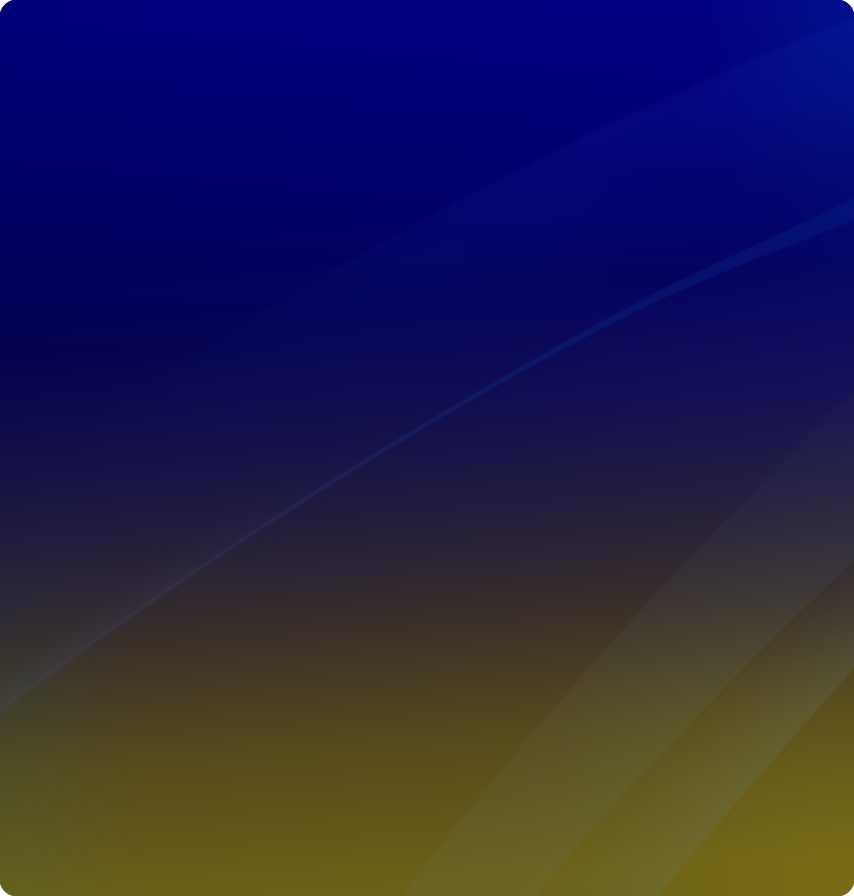
This background is drawn by a WebGL 1 fragment shader. Its source:

```glsl
precision highp float;
// Dusk gradient from olive to deep blue, crossed by thin arcs and soft light bands.

uniform vec2 u_resolution;

// Sky colours from bottom to top
const vec3 OLIVE = vec3(0.425, 0.378, 0.090);
const vec3 MOSS = vec3(0.340, 0.290, 0.110);
const vec3 UMBER = vec3(0.220, 0.180, 0.165);
const vec3 PLUM = vec3(0.140, 0.120, 0.225);
const vec3 INDIGO = vec3(0.080, 0.065, 0.275);
const vec3 MIDNIGHT = vec3(0.020, 0.012, 0.305);
const vec3 NAVY = vec3(0.008, 0.000, 0.365);
const vec3 ULTRAMARINE = vec3(0.008, 0.000, 0.470);
const vec3 PAPER = vec3(1.0);

// Light colours
const vec3 RIBBON_LEFT = vec3(0.28, 0.30, 0.52);
const vec3 RIBBON_RIGHT = vec3(0.02, 0.20, 0.58);
const vec3 BAND_LOW = vec3(0.39, 0.48, 0.42);
const vec3 BAND_HIGH = vec3(0.28, 0.34, 0.48);
const vec3 CORNER_GLOW = vec3(0.00, 0.065, 0.035);
const vec3 VEIL_LIGHT = vec3(0.006, 0.022, 0.032);

// Curves: constant, linear and quadratic coefficients
const vec3 RIBBON_ARC = vec3(0.208, 0.708, -0.1405);
const vec3 VEIL_ARC = vec3(0.460, 0.668, -0.148);
const vec3 BAND_A_LEFT = vec3(0.470, 0.800, 0.247);
const vec3 BAND_A_RIGHT = vec3(0.627, 0.880, 0.307);
const vec3 BAND_B_RIGHT = vec3(0.770, 0.871, 0.137);

const float TILT_LOW = 0.067;
const float TILT_HIGH = 0.115;
const float CORNER_RADIUS = 0.019;
const float EDGE_SOFTNESS = 0.0012;

float curve(vec3 c, float t) {
  return c.x + t * (c.y + t * c.z);
}

float ramp(float a, float b, float t) {
  return clamp((t - a) / (b - a), 0.0, 1.0);
}

vec3 sky(vec2 uv) {
  float tilt = mix(TILT_LOW, TILT_HIGH, smoothstep(0.35, 0.65, uv.y));
  float h = uv.y - tilt * (uv.x - 0.3);
  vec3 c = mix(OLIVE, MOSS, ramp(0.0, 0.16, h));
  c = mix(c, UMBER, ramp(0.16, 0.30, h));
  c = mix(c, PLUM, ramp(0.30, 0.40, h));
  c = mix(c, INDIGO, ramp(0.40, 0.50, h));
  c = mix(c, MIDNIGHT, ramp(0.50, 0.63, h));
  c = mix(c, NAVY, ramp(0.63, 0.75, h));
  c = mix(c, ULTRAMARINE, ramp(0.75, 1.0, h));

  // Bluer towards the upper right, greener at the lower left, warm at the lower right
  c.b += 0.085 * uv.x * smoothstep(0.38, 0.65, uv.y);
  float leftEdge = 1.0 - smoothstep(0.0, 0.18, uv.x);
  c += vec3(-0.025, 0.012, 0.03) * leftEdge * (1.0 - smoothstep(0.2, 0.45, uv.y));
  c.rg += 0.04 * smoothstep(0.6, 1.0, uv.x) * (1.0 - smoothstep(0.1, 0.35, uv.y));
  return c;
}

void main() {
  vec2 uv = gl_FragCoord.xy / u_resolution;
  float pixel = 1.0 / min(u_resolution.x, u_resolution.y);
  float soft = EDGE_SOFTNESS + 0.7 * pixel;
  vec3 color = sky(uv);

  // Corner glow and faint veil under the upper arc
  color += CORNER_GLOW * smoothstep(0.78, 1.05, uv.x) * smoothstep(0.6, 1.0, uv.y);
  float veil = curve(VEIL_ARC, uv.x) - uv.y;
  float veilFade = 1.0 - smoothstep(0.0, 0.22, veil);
  color += VEIL_LIGHT * smoothstep(-soft, soft, veil) * veilFade * smoothstep(0.0, 0.7, uv.x);

  // Ribbon: thin in the middle, wider at the right, glowing upward at the left
  float offset = uv.y - curve(RIBBON_ARC, uv.x) + 0.009 * smoothstep(0.72, 1.0, uv.x);
  float halfWidth = 0.0022 + 0.0105 * pow(uv.x, 5.0);
  float ribbon = 1.0 - smoothstep(-soft, soft, abs(offset) - halfWidth);
  float glow = smoothstep(-0.008, 0.002, offset) * (1.0 - smoothstep(0.0, 0.045, offset));
  glow *= 1.0 - smoothstep(0.0, 0.55, uv.x);
  vec3 ribbonColor = mix(RIBBON_LEFT, RIBBON_RIGHT, smoothstep(0.1, 0.7, uv.x));
  color = mix(color, ribbonColor, 0.14 * glow);
  float ribbonAlpha = mix(0.10, 0.32, smoothstep(0.0, 0.6, uv.x));
  color = mix(color, ribbonColor, ribbon * ribbonAlpha * (1.0 - 0.3 * smoothstep(0.7, 1.0, uv.x)));

  // Two diagonal light bands at the lower right
  float a0 = curve(BAND_A_LEFT, uv.y);
  float a1 = curve(BAND_A_RIGHT, uv.y);
  float b1 = curve(BAND_B_RIGHT, uv.y);
  float edgeA0 = smoothstep(-soft, soft, uv.x - a0);
  float edgeA1 = smoothstep(-soft, soft, uv.x - a1);
  float edgeB1 = smoothstep(-soft, soft, uv.x - b1);
  float bandA = edgeA0 * (1.0 - edgeA1) * mix(0.11, 0.18, ramp(a0, a1, uv.x));
  bandA *= 1.0 - 0.5 * smoothstep(0.35, 0.56, uv.y);
  float bandB = edgeA1 * (1.0 - edgeB1) * mix(0.05, 0.23, ramp(a1, b1, uv.x));
  vec3 bandColor = mix(BAND_LOW, BAND_HIGH, smoothstep(0.2, 0.45, uv.y));
  color = mix(color, bandColor, bandA + bandB);

  // Rounded card corners
  vec2 size = u_resolution / u_resolution.y;
  vec2 q = abs(uv - 0.5) * size - 0.5 * size + CORNER_RADIUS;
  float card = length(max(q, 0.0)) - CORNER_RADIUS;
  color = mix(color, PAPER, smoothstep(0.0, pixel, card));

  gl_FragColor = vec4(color, 1.0);
}
```
